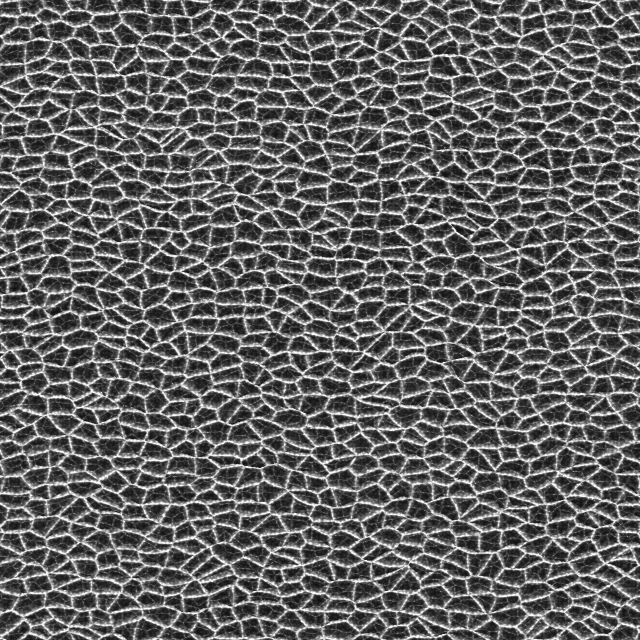
Give the GLSL for this texture, as a WebGL 2 fragment shader.

```glsl
#version 300 es
precision highp float;
// Black pebbled leather: flat, staggered cellular pebbles parted by pale creases.
// Each crease glows on the pebble edge facing the light and drops sharply on the
// other side; finer cells add short wrinkles, pores and glints.

uniform vec2 u_resolution;
out vec4 fragColor;

const vec2  PEBBLE_COUNT   = vec2(27.0, 42.0);    // pebbles across and up
const vec2  WRINKLE_COUNT  = vec2(50.0, 72.0);
const vec2  GRAIN_COUNT    = vec2(165.0, 195.0);
const float JITTER         = 0.86;
const float WARP           = 0.0042;              // bending of the rows
const float LIT_WIDTH      = 0.0036;              // crease falloff, canvas units
const float SHADED_WIDTH   = 0.0011;
const float WRINKLE_WIDTH  = 0.0013;
const float CREASE_GAIN    = 1.0;
const float WRINKLE_GAIN   = 0.30;
const float GRAIN_GAIN     = 0.16;
const float GLINT_GAIN     = 0.30;
const float BODY_TONE      = 0.095;
const vec2  LIGHT_DIR      = vec2(-0.17, -0.985);
const int   SAMPLES        = 2;                   // per axis, for smooth edges

vec2 hash2(vec2 p) {
    vec3 q = fract(vec3(p.xyx) * vec3(0.1031, 0.1030, 0.0973));
    q += dot(q, q.yzx + 33.33);
    return fract((q.xx + q.yz) * q.zy);
}

// xy: outward edge normal, z: edge distance in canvas units, w: site distance.
vec4 cellular(vec2 uv, vec2 count) {
    vec2 p = uv * count;
    p.x += 0.5 * mod(floor(p.y), 2.0) * 0.0;
    vec2 base = floor(p);
    vec2 near = vec2(8.0), next = vec2(8.0);
    float nearSq = 64.0, nextSq = 64.0;
    for (int y = -1; y <= 1; y++) {
        for (int x = -1; x <= 1; x++) {
            vec2 cell = base + vec2(x, y);
            vec2 site = cell + 0.5 + JITTER * (hash2(cell + count) - 0.5) - p;
            float sq = dot(site, site);
            if (sq < nearSq) {
                next = near; nextSq = nearSq;
                near = site; nearSq = sq;
            } else if (sq < nextSq) {
                next = site; nextSq = sq;
            }
        }
    }
    vec2 across = normalize(next - near);
    vec2 slope = across * count;
    float edge = dot(0.5 * (near + next), across) / length(slope);
    return vec4(normalize(slope), edge, sqrt(nearSq));
}

// Layered sines bend the pebble rows and tilt them from place to place.
vec2 warp(vec2 uv) {
    vec2 bend = sin(uv.yx * vec2(19.0, 23.0) + vec2(0.7, 2.1));
    bend += 0.6 * sin(uv.yx * vec2(47.0, 39.0) + uv * 21.0 + vec2(4.0, 1.3));
    bend += 0.3 * sin(uv.yx * vec2(113.0, 97.0) - uv * 61.0);
    return uv + WARP * bend;
}

float leatherTone(vec2 uv) {
    vec4 grain = cellular(uv, GRAIN_COUNT);
    float bump = 0.5 - grain.w;
    vec2 skin = warp(uv) + 0.0006 * grain.xy * bump;

    // Main creases, strongest where they face the light.
    vec4 pebble = cellular(skin, PEBBLE_COUNT);
    float facing = dot(pebble.xy, LIGHT_DIR);
    float width = mix(SHADED_WIDTH, LIT_WIDTH, 0.5 + 0.5 * facing);
    float crease = exp(-pebble.z / width) * mix(0.62, 1.0, abs(facing));

    // Short wrinkles inside the pebbles.
    vec4 fold = cellular(skin + 0.37, WRINKLE_COUNT);
    float foldFacing = 0.6 + 0.4 * dot(fold.xy, LIGHT_DIR);
    float wrinkle = exp(-fold.z / WRINKLE_WIDTH) * foldFacing;

    // Pores darken the body; glints sit on creases and wrinkles.
    float patchy = 0.5 + 0.25 * (sin(uv.x * 9.0 + 2.0 * sin(uv.y * 7.0)) + sin(uv.y * 11.0 - uv.x * 4.0));
    float glint = smoothstep(0.34, 0.05, grain.w) * (0.12 + wrinkle + 0.5 * crease);
    float tone = BODY_TONE + 0.02 * patchy + GRAIN_GAIN * bump * (0.6 + crease);
    tone += CREASE_GAIN * crease * (0.88 + 0.7 * bump) + WRINKLE_GAIN * wrinkle;
    tone += GLINT_GAIN * glint;
    return clamp(tone, 0.05, 0.98);
}

void main() {
    float total = 0.0;
    for (int y = 0; y < SAMPLES; y++) {
        for (int x = 0; x < SAMPLES; x++) {
            vec2 offset = (vec2(x, y) + 0.5) / float(SAMPLES) - 0.5;
            total += leatherTone((gl_FragCoord.xy + offset) / u_resolution.y);
        }
    }
    fragColor = vec4(vec3(total / float(SAMPLES * SAMPLES)), 1.0);
}
```
